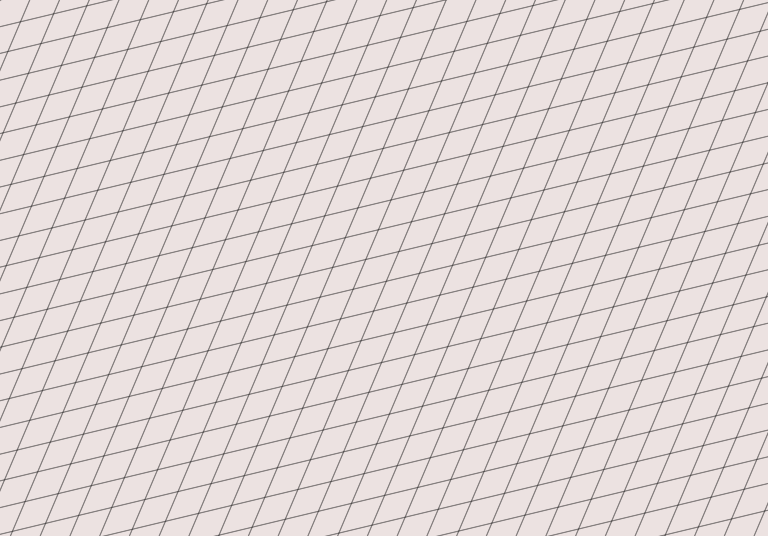
A WebGL 1 fragment shader for this pattern:

```glsl
precision highp float;
// Thin dark lines in two slanted directions crossing into a lattice of rhomboids on pale pink.

uniform vec2 u_resolution;

// Coverage of evenly spaced parallel lines; lengths are fractions of the canvas width.
float slantedLines(vec2 p, float angleDegrees, float spacing, float width) {
  float angle = radians(angleDegrees);
  float across = dot(p, vec2(sin(angle), cos(angle)));
  float dist = abs(fract(across / spacing + 0.5) - 0.5) * spacing;

  // Filtered coverage stays correct for lines thinner than a pixel.
  float blur = 0.9 / u_resolution.x;
  return smoothstep(-blur, blur, dist + 0.5 * width)
       - smoothstep(-blur, blur, dist - 0.5 * width);
}

void main() {
  // Origin at the top left, y pointing down, canvas width = 1.
  vec2 p = vec2(gl_FragCoord.x, u_resolution.y - gl_FragCoord.y) / u_resolution.x;

  float shallow = slantedLines(p, 13.5, 0.03382, 0.00077);
  float steep = slantedLines(p, 67.0, 0.03565, 0.00077);
  float ink = 1.0 - (1.0 - shallow) * (1.0 - steep);

  vec3 paper = vec3(0.925, 0.885, 0.882);
  gl_FragColor = vec4(mix(paper, vec3(0.06), ink), 1.0);
}
```
